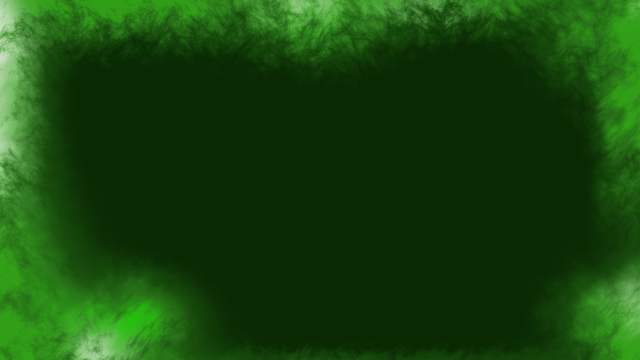
Reproduce this background procedurally as a Shadertoy shader.

```glsl
const vec3 DEEP   = vec3(0.036, 0.160, 0.012);
const vec3 MOSS   = vec3(0.08, 0.27, 0.04);
const vec3 LEAF   = vec3(0.15, 0.44, 0.09);
const vec3 BRIGHT = vec3(0.19, 0.62, 0.09);
const vec3 VIVID  = vec3(0.13, 0.76, 0.04);
const vec3 PALE   = vec3(0.86, 0.91, 0.84);

vec2 hash2(vec2 cell) {
    vec3 h = fract(cell.xyx * vec3(0.1031, 0.1030, 0.0973));
    h += dot(h, h.yzx + 33.33);
    return fract((h.xx + h.yz) * h.zy);
}

// Closeness to the nearest scattered point: 1 at the point, falling to 0
float cellular(vec2 p) {
    vec2 cell = floor(p);
    vec2 local = fract(p);
    float nearest = 2.0;
    for (int y = -1; y <= 1; y++) {
        for (int x = -1; x <= 1; x++) {
            vec2 offset = vec2(x, y);
            vec2 d = offset + hash2(cell + offset) - local;
            nearest = min(nearest, dot(d, d));
        }
    }
    return 1.0 - min(sqrt(nearest), 1.0);
}

float layeredCells(vec2 p, float gain) {
    float sum = 0.0, total = 0.0, weight = 1.0;
    for (int i = 0; i < 5; i++) {
        sum += weight * cellular(p);
        total += weight;
        weight *= gain;
        p = mat2(1.6, 1.2, -1.2, 1.6) * p + 7.3;
    }
    return sum / total;
}

// Bend straight cell borders into drifting wisps
vec2 sineWarp(vec2 p, float amount) {
    for (int i = 0; i < 4; i++) {
        p += amount * sin(p.yx * vec2(11.0, 14.0) * exp2(float(i)) + vec2(1.7, 4.1));
        amount *= 0.5;
    }
    return p;
}

float glow(vec2 p, vec2 centre, vec2 radius, float strength) {
    vec2 q = (p - centre) / radius;
    return strength * exp(-dot(q, q));
}

float screenBlend(float a, float b) {
    return a + b - a * b;
}

// Mist along the frame; w is the canvas width in units of its height
float frameMist(vec2 p, float w) {
    float left = screenBlend(glow(p, vec2(-0.02, 0.76), vec2(0.14, 0.40), 0.90),
                             glow(p, vec2(-0.02, 0.25), vec2(0.22, 0.26), 0.72));
    float low = screenBlend(glow(p, vec2(0.39, 0.12), vec2(0.14, 0.11), 0.65),
                            glow(p, vec2(0.12, 0.03), vec2(0.36, 0.17), 0.72));
    float top = screenBlend(glow(p, vec2(0.32, 1.02), vec2(0.46, 0.12), 0.88),
                            glow(p, vec2(0.88, 1.02), vec2(0.22, 0.16), 0.82));
    top = screenBlend(top, glow(p, vec2(1.28, 1.03), vec2(0.34, 0.10), 0.68));
    float right = screenBlend(glow(p, vec2(w, 0.95), vec2(0.24, 0.18), 0.85),
                              glow(p, vec2(w + 0.02, 0.67), vec2(0.12, 0.32), 0.75));
    right = screenBlend(right, glow(p, vec2(w, 0.08), vec2(0.20, 0.17), 0.90));
    float base = glow(p, vec2(0.98, -0.02), vec2(0.65, 0.05), 0.38);
    return screenBlend(screenBlend(screenBlend(left, low), screenBlend(top, right)), base);
}

float paleMist(vec2 p, float w) {
    float light = glow(p, vec2(-0.01, 0.92), vec2(0.08, 0.15), 1.0);
    light += glow(p, vec2(-0.01, 0.62), vec2(0.075, 0.17), 0.75);
    light += glow(p, vec2(0.27, 0.03), vec2(0.09, 0.06), 0.70);
    light += glow(p, vec2(0.84, 1.01), vec2(0.14, 0.06), 0.55);
    light += glow(p, vec2(1.18, 0.99), vec2(0.12, 0.04), 0.35);
    light += glow(p, vec2(w, 0.16), vec2(0.07, 0.07), 0.50);
    light += glow(p, vec2(w, 1.0), vec2(0.05, 0.04), 0.45);
    return light;
}

vec3 mistColour(float level) {
    vec3 colour = mix(DEEP, MOSS, smoothstep(0.04, 0.30, level));
    colour = mix(colour, LEAF, smoothstep(0.25, 0.58, level));
    return mix(colour, BRIGHT, smoothstep(0.50, 0.88, level));
}

void mainImage(out vec4 fragColor, in vec2 fragCoord) {
    vec2 p = fragCoord / iResolution.y;
    float width = iResolution.x / iResolution.y;

    // Broad clouds and fine torn texture
    vec2 bent = sineWarp(p, 0.025);
    float cloud = layeredCells(bent * 6.0, 0.60);
    float detail = layeredCells(bent * 17.0 + 20.0, 0.72);
    float texture01 = 0.55 * cloud + 0.45 * detail;

    // Ragged inner border
    vec2 ragged = p + 0.10 * (vec2(cloud, detail) - 0.55);
    float mist = frameMist(ragged, width);
    float level = mist * (1.0 + 1.7 * (texture01 - 0.54));
    vec3 colour = mistColour(level);

    // Vivid patch low on the left, then pale wisps at the rim
    float vivid = glow(ragged, vec2(0.36, 0.13), vec2(0.17, 0.09), 0.9);
    colour = mix(colour, VIVID, vivid * smoothstep(0.50, 0.95, level));
    float pale = paleMist(ragged, width) * smoothstep(0.38, 0.70, texture01 + 0.04);
    colour = mix(colour, PALE, clamp(pale, 0.0, 1.0));

    fragColor = vec4(colour, 1.0);
}
```
